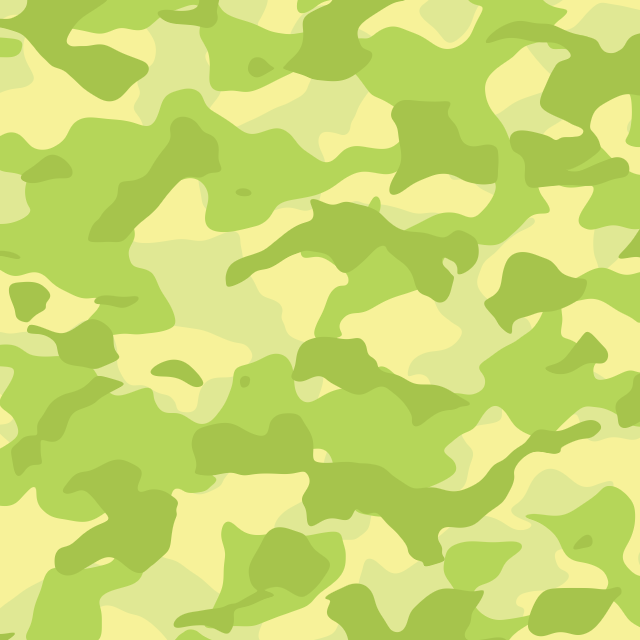
This pattern is drawn by a WebGL 1 fragment shader. Its source:

```glsl
precision highp float;
// Lime camouflage: three layers of smooth, lobed, sideways-stretched patches over cream.

uniform vec2 u_resolution;

#define DARK_FREQ   vec2(6.3, 9.4)   // noise cells per canvas
#define MID_FREQ    vec2(4.7, 7.0)
#define PALE_FREQ   vec2(5.4, 7.4)
#define DARK_LEVEL  0.160            // higher level, smaller patches
#define MID_LEVEL   0.045
#define PALE_LEVEL  0.018
#define LOBES       0.42             // strength of the finer octave
#define EVENNESS    0.17             // pull toward evenly spaced patches
#define WARP        0.052            // bending of the outlines
#define WARP_FREQ   11.0
#define TILT        0.12             // rise to the right, in radians

const float PI = 3.14159265;

const vec3 CREAM = vec3(0.97, 0.95, 0.60);
const vec3 PALE  = vec3(0.88, 0.91, 0.58);
const vec3 MID   = vec3(0.71, 0.84, 0.35);
const vec3 DARK  = vec3(0.65, 0.77, 0.30);

float hash(vec2 cell) {
    vec3 h = fract(vec3(cell.xyx) * 0.1031);
    h += dot(h, h.yzx + 33.33);
    return fract((h.x + h.y) * h.z);
}

// Slope contribution of one lattice corner
float corner(vec2 cell, vec2 offset) {
    float angle = 2.0 * PI * hash(cell);
    return dot(vec2(cos(angle), sin(angle)), offset);
}

float gradientNoise(vec2 p) {
    vec2 i = floor(p);
    vec2 f = p - i;
    vec2 w = f * f * f * (f * (f * 6.0 - 15.0) + 10.0);
    vec2 e = vec2(1.0, 0.0);
    float low  = mix(corner(i, f), corner(i + e, f - e), w.x);
    float high = mix(corner(i + e.yx, f - e.yx), corner(i + 1.0, f - 1.0), w.x);
    return mix(low, high, w.y);
}

// Height field of one layer; patches are where it exceeds a level
float patchField(vec2 p, vec2 freq, float seed) {
    vec2 w = p * WARP_FREQ + seed;
    p += WARP * vec2(gradientNoise(w), gradientNoise(w + 37.4));

    float c = cos(TILT), s = sin(TILT);
    vec2 q = vec2(c * p.x + s * p.y, c * p.y - s * p.x) * freq + seed;

    float islands = cos(PI * q.x) * cos(PI * q.y);
    return gradientNoise(q)
         + LOBES * gradientNoise(q * 2.1 + 19.7)
         + EVENNESS * islands;
}

// Coverage with an edge one pixel wide, from the local slope of the field
float patchMask(vec2 p, vec2 freq, float level, float seed, float pixel) {
    float h = patchField(p, freq, seed);
    vec2 slope = vec2(patchField(p + vec2(pixel, 0.0), freq, seed),
                      patchField(p + vec2(0.0, pixel), freq, seed)) - h;
    return clamp(0.5 + (h - level) / max(length(slope), 1e-5), 0.0, 1.0);
}

void main() {
    float pixel = 1.0 / min(u_resolution.x, u_resolution.y);
    vec2 p = gl_FragCoord.xy * pixel;

    // Paint from the back to the front
    vec3 color = CREAM;
    color = mix(color, PALE, patchMask(p, PALE_FREQ, PALE_LEVEL, 71.3, pixel));
    color = mix(color, MID,  patchMask(p, MID_FREQ,  MID_LEVEL,  23.6, pixel));
    color = mix(color, DARK, patchMask(p, DARK_FREQ, DARK_LEVEL, 48.2, pixel));

    gl_FragColor = vec4(color, 1.0);
}
```
